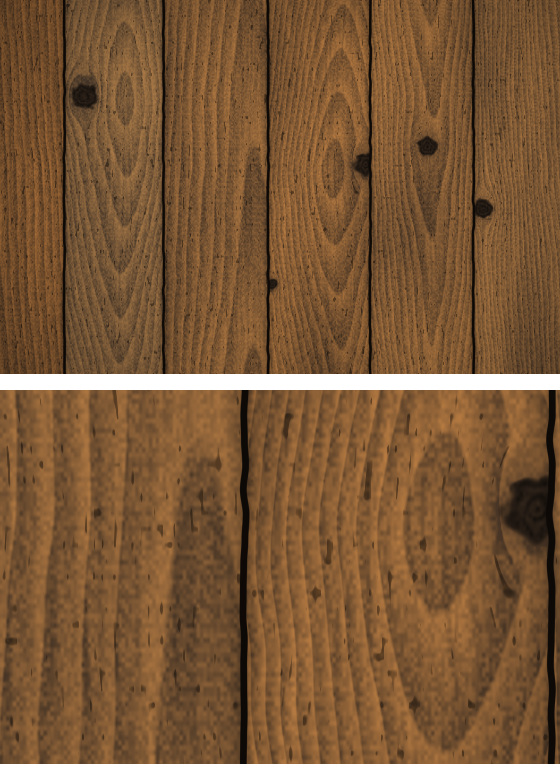
Top: the whole. Bottom: its middle third, enlarged.
Reproduce this texture procedurally as a Shadertoy shader.

```glsl
const float seams[7] = float[](-0.1, 0.172, 0.4375, 0.717, 0.990, 1.266, 1.6);

// Growth rings of each plank: centre x, centre y, curvature, ring density
const vec4 rings[6] = vec4[](
    vec4(-0.15, -0.50, 130.0, 2.0), vec4(0.322, 0.735, 60.0, 8.0),
    vec4(0.680, -0.30, 130.0, 2.0), vec4(0.912, 0.541, 60.0, 8.0),
    vec4(1.150, 1.30, 150.0, 4.0), vec4(1.600, 1.40, 130.0, 4.0));

// Knots: centre, radius, plank
const vec4 knots[5] = vec4[](
    vec4(0.227, 0.742, 0.038, 1.0), vec4(0.977, 0.560, 0.031, 3.0),
    vec4(1.143, 0.607, 0.028, 4.0), vec4(1.293, 0.443, 0.027, 5.0),
    vec4(0.728, 0.240, 0.014, 3.0));

// Positive is redder, negative is greyer
const float warmth[6] = float[](0.7, -0.9, 0.0, 0.2, 0.0, -0.3);

float hash(vec2 p) {
    return fract(sin(dot(p, vec2(127.1, 311.7))) * 43758.5453);
}

float noise(vec2 p) {
    vec2 i = floor(p), f = fract(p);
    f = f * f * (3.0 - 2.0 * f);
    return mix(mix(hash(i), hash(i + vec2(1, 0)), f.x),
               mix(hash(i + vec2(0, 1)), hash(i + vec2(1, 1)), f.x), f.y);
}

// Height of the ring field: nested arches around the plank's centre
float ringField(vec2 p, vec4 ring) {
    vec2 d = abs(p - ring.xy);
    float across = ring.z * d.x * d.x / (1.0 + 5.0 * d.x);
    return ring.w * (across + sqrt(d.y * d.y + 0.001));
}

void mainImage(out vec4 fragColor, in vec2 fragCoord) {
    vec2 p = fragCoord / iResolution.y;
    float pixel = 1.0 / iResolution.y;

    // Plank index and distance to the nearest seam
    int plank = 0;
    float seamDist = 1.0;
    for (int i = 1; i < 6; i++) {
        float wobble = 0.003 * (noise(vec2(p.y * 45.0, float(i) * 7.0)) - 0.5);
        if (p.x > seams[i]) plank = i;
        seamDist = min(seamDist, abs(p.x - seams[i] + wobble));
    }
    float id = float(plank);

    // Grain wavers, then parts around the knots
    vec2 q = p;
    q.x += 0.022 * (noise(vec2(p.x * 9.0 + id * 17.0, p.y * 4.0)) - 0.5);
    q.x += 0.005 * (noise(vec2(p.x * 30.0, p.y * 16.0 + id * 5.0)) - 0.5);
    float knotMask = 0.0, halo = 0.0, knotRings = 0.0;
    for (int i = 0; i < 5; i++) {
        vec4 k = knots[i];
        if (int(k.w) != plank) continue;
        vec2 d = p - k.xy;
        vec2 flow = d * vec2(1.0, 0.6);
        q.x -= d.x * k.z * k.z / max(dot(flow, flow), k.z * k.z);
        float r = length(d) / k.z + 0.35 * (noise(d * 90.0 + id) - 0.5);
        float mask = 1.0 - smoothstep(0.78, 0.95 + pixel / k.z, r);
        knotMask = max(knotMask, mask);
        knotRings += mask * (0.5 + 0.5 * sin(r * 16.0));
        halo += exp(-1.8 * max(r - 0.8, 0.0));
    }

    // Each ring starts as a pale line and darkens towards the next
    float f = ringField(q, rings[plank]) + 0.5 * noise(q * vec2(14.0, 3.0) + id * 9.0);
    float s = fract(f);
    float soft = min(fwidth(f), 0.5);
    float ring = max(pow(1.0 - s, 1.2), smoothstep(0.92 - soft, 1.0, s));

    // Broad shading, fibres and stippled pores
    float broad = noise(vec2(p.x * 7.0 + id * 23.0, p.y * 2.5));
    float fibre = noise(vec2(q.x * 190.0, p.y * 9.0 + id * 3.0));
    float speck = noise(p * vec2(330.0, 230.0));
    float tone = 0.53 + 0.46 * (ring - 0.45) + 0.38 * (broad - 0.5);
    tone += 0.26 * (fibre - 0.5) + (0.5 - 0.2 * ring) * (speck - 0.5);
    tone -= 0.4 * halo;

    vec3 darkWood = vec3(0.27, 0.20, 0.14), paleWood = vec3(0.66, 0.45, 0.245);
    vec3 color = mix(darkWood, paleWood, clamp(tone, 0.0, 1.05));
    color *= 1.0 + warmth[plank] * vec3(0.03, -0.03, -0.12);

    // Dark flecks along the grain
    float fleck = noise(vec2(q.x * 240.0, p.y * 70.0 + id * 11.0));
    color *= 1.0 - 0.4 * smoothstep(0.84, 0.95, fleck);

    // Knots
    vec3 knotColor = vec3(0.10, 0.075, 0.055) * (0.8 + 0.5 * knotRings + 0.6 * speck);
    color = mix(color, knotColor, knotMask);

    // Seams and edge shading
    color *= 1.0 - 0.25 * exp(-seamDist * 130.0);
    float seam = 1.0 - smoothstep(0.0028 - 0.5 * pixel, 0.0028 + pixel, seamDist);
    color = mix(color, vec3(0.05, 0.035, 0.025), seam);
    vec2 c = fragCoord / iResolution.xy - 0.5;
    color *= 1.06 - 0.5 * dot(c, c);

    fragColor = vec4(color, 1.0);
}
```
